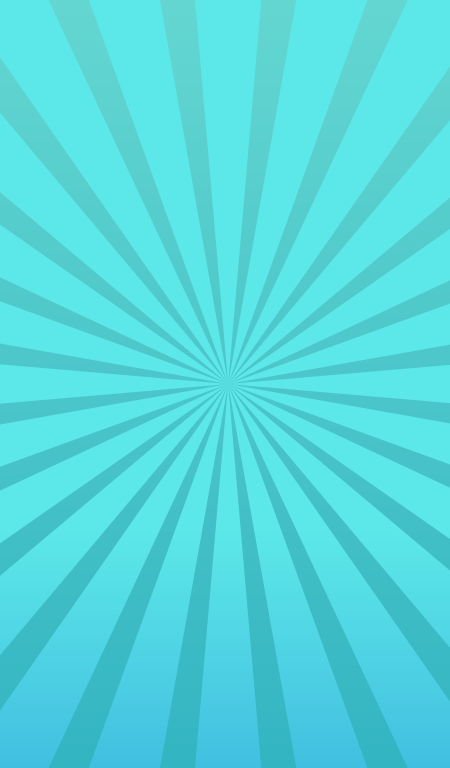
Give the GLSL for this background, as a Shadertoy shader.

```glsl
#define CENTER vec2(0.507, 0.5)
#define RAY_COUNT 24.0
#define RAY_FILL 0.342
#define SKY_TOP vec3(0.36, 0.91, 0.91)
#define SKY_BOTTOM vec3(0.26, 0.75, 0.88)
#define FADE_HEIGHT 0.31
#define RAY_TOP vec3(0.39, 0.84, 0.82)
#define RAY_BOTTOM vec3(0.20, 0.71, 0.76)

const float TAU = 6.2831853;

// Coverage of evenly spaced wedges around the origin, smoothed over one pixel
float rayCoverage(vec2 p, float pixel) {
    float sector = TAU / RAY_COUNT;
    float fromAxis = abs(mod(atan(p.x, p.y), sector) - 0.5 * sector);
    float edge = length(p) * sin(fromAxis - 0.5 * RAY_FILL * sector);
    float sharp = clamp(0.5 - edge / pixel, 0.0, 1.0);
    // Settle on the average where wedges are thinner than a pixel
    float resolved = smoothstep(0.5, 2.5, length(p) * sector / pixel);
    return mix(RAY_FILL, sharp, resolved);
}

void mainImage(out vec4 fragColor, in vec2 fragCoord) {
    vec2 uv = fragCoord / iResolution.xy;
    vec2 p = (fragCoord - CENTER * iResolution.xy) / iResolution.y;

    // Flat sky that deepens toward the bottom
    vec3 sky = mix(SKY_BOTTOM, SKY_TOP, clamp(uv.y / FADE_HEIGHT, 0.0, 1.0));

    // Sunburst with its own vertical gradient
    vec3 ray = mix(RAY_BOTTOM, RAY_TOP, uv.y);
    vec3 color = mix(sky, ray, rayCoverage(p, 1.0 / iResolution.y));

    fragColor = vec4(color, 1.0);
}
```
